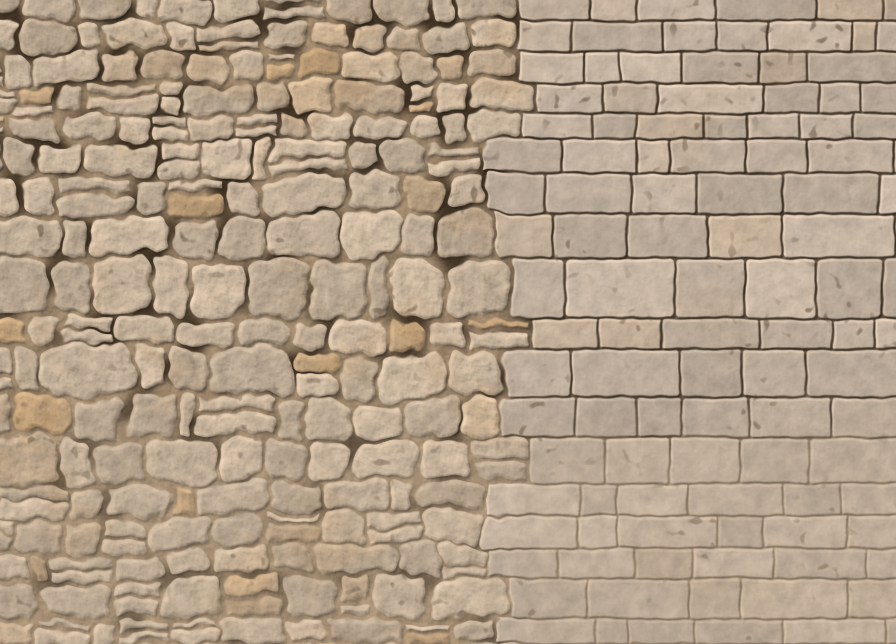
Give the GLSL for this texture, as a Shadertoy shader.

```glsl
// An old sunlit limestone wall: rounded rubble on the left, squared ashlar on the right.
// Unequal courses are cut into unequal stones; each is a warped rounded box, and
// a relief built from the boxes and gradient noise is lit from the upper left.

const float TAU = 6.2832;
const float COURSES = 17.5;        // courses over the wall height
const float COURSE_SWELL = 0.6;    // makes the middle courses taller
const float RUBBLE_WIDTH = 0.077;  // mean stone widths, in wall heights
const float ASHLAR_WIDTH = 0.108;
const float SEAM_X = 0.79;         // where rubble meets ashlar
const float SOFTNESS = 0.0016;
const float SHADOW_REACH = 0.0045;
const vec2 TO_LIGHT = vec2(-0.6, 0.8);
const vec3 WARM_STONE = vec3(0.755, 0.680, 0.592);
const vec3 GREY_STONE = vec3(0.745, 0.680, 0.612);
const vec3 OCHRE = vec3(0.700, 0.555, 0.380);
const vec3 MORTAR = vec3(0.610, 0.520, 0.415);
const vec3 SAND = vec3(0.690, 0.595, 0.480);
const vec3 JOINT = vec3(0.400, 0.335, 0.265);
const vec3 HOLLOW = vec3(0.260, 0.205, 0.145);

struct Stone { float depth; vec2 id; float rubble; };

float hash(vec2 p) {
    vec3 q = fract(p.xyx * 0.1031);
    q += dot(q, q.yzx + 33.33);
    return fract((q.x + q.y) * q.z);
}

vec2 gradient(vec2 cell) {
    float angle = TAU * hash(cell);
    return vec2(cos(angle), sin(angle));
}

float noise(vec2 p) {
    vec2 c = floor(p), f = p - c, e = vec2(1, 0);
    vec2 w = f * f * f * (f * (f * 6.0 - 15.0) + 10.0);
    float low = mix(dot(gradient(c), f), dot(gradient(c + e), f - e), w.x);
    float high = mix(dot(gradient(c + e.yx), f - e.yx), dot(gradient(c + 1.0), f - 1.0), w.x);
    return mix(low, high, w.y);
}

float fbm(vec2 p) {
    float sum = 0.0, amplitude = 1.0;
    for (int i = 0; i < 4; i++) {
        sum += amplitude * noise(p);
        p = mat2(1.6, 1.2, -1.2, 1.6) * p + 17.3;
        amplitude *= 0.6;
    }
    return sum;
}

// Unequal division of a line: span index, distance to its start, distance to its end
float cut(float k, float seed, float jitter) {
    return k == 0.0 ? 0.0 : k + jitter * (hash(vec2(k, seed)) - 0.5);
}

vec3 span(float t, float seed, float jitter) {
    float k = floor(t);
    if (t < cut(k, seed, jitter)) k -= 1.0;
    else if (t >= cut(k + 1.0, seed, jitter)) k += 1.0;
    return vec3(k, t - cut(k, seed, jitter), cut(k + 1.0, seed, jitter) - t);
}

Stone stoneAt(vec2 p) {
    // Rubble wanders far more than ashlar
    float rough = 1.0 - smoothstep(-0.05, 0.05, p.x - SEAM_X);
    vec2 q = p + vec2(noise(p * 11.0), noise(p * 11.0 + 40.0)) * mix(0.003, 0.016, rough);
    q += vec2(noise(p * 42.0), noise(p * 42.0 + 70.0)) * mix(0.003, 0.009, rough);
    q.y += 0.016 * rough * noise(p * 3.5 + 9.0);

    float pace = COURSES + COURSE_SWELL * TAU * cos(TAU * q.y);
    vec3 row = span(COURSES * q.y + COURSE_SWELL * sin(TAU * q.y), 1.0, 0.45);
    float x = q.x - SEAM_X - 0.09 * (hash(vec2(row.x, 5.0)) - 0.5);
    bool rubble = x < 0.0;
    float width = (rubble ? RUBBLE_WIDTH : ASHLAR_WIDTH) * mix(0.8, 1.25, hash(vec2(row.x, 7.0)));
    vec3 column = span(x / width, row.x + 20.0, 0.7);
    vec2 low = vec2(column.y * width, row.y / pace);
    vec2 high = vec2(column.z * width, row.z / pace);
    vec2 id = vec2(column.x, row.x);

    // Some rubble is two small stones stacked
    if (rubble && hash(id + 3.7) > 0.82) {
        float split = mix(0.35, 0.65, hash(id + 8.1)) * (low.y + high.y);
        if (low.y < split) high.y = split - low.y;
        else { low.y -= split; id.y += 0.5; }
    }
    vec2 size = 0.5 * (low + high);
    float radius = min(size.x, size.y) * (rubble ? 0.55 : 0.18);
    vec2 a = abs(high - low) * 0.5 - size + radius;
    float box = length(max(a, 0.0)) + min(max(a.x, a.y), 0.0) - radius;
    float gap = rubble ? mix(0.0012, 0.0055, hash(id + 1.3)) : 0.0018;
    return Stone(-box - gap, id, float(rubble));
}

float relief(Stone s, vec2 p) {
    float body = smoothstep(-0.003, mix(0.003, 0.007, s.rubble), s.depth);
    return body + mix(0.22, 0.5, s.rubble) * fbm(p * 32.0);
}

void mainImage(out vec4 fragColor, in vec2 fragCoord) {
    vec2 p = fragCoord / iResolution.y;
    Stone s = stoneAt(p);
    float grain = fbm(p * 36.0 + 5.0), blotch = fbm(p * 5.0 + 31.0);
    float right = smoothstep(-0.04, 0.06, p.x - SEAM_X);
    float worn = (1.0 - smoothstep(0.24, 0.42, p.y + 0.1 * blotch)) * mix(0.45, 1.0, right);

    // Stone faces: own tint, ochre stains, grain and pits
    float stain = 0.75 * smoothstep(0.86, 1.0, hash(s.id + 12.4)) + 0.35 * smoothstep(0.05, 0.7, blotch);
    vec3 face = mix(GREY_STONE, WARM_STONE, s.rubble);
    face = mix(face, OCHRE, clamp(stain, 0.0, 0.8) * mix(0.22, 0.85, s.rubble));
    face *= mix(0.94, 1.07, hash(s.id + 21.9)) + mix(0.08, 0.11, s.rubble) * grain;
    float pits = smoothstep(0.27, 0.5, noise(p * 55.0)) * smoothstep(-0.1, 0.4, noise(p * 9.0 + 3.0));
    face = mix(face, JOINT, 0.6 * pits);

    // Joints: sandy mortar with dark hollows, washed out low on the wall
    float gloom = smoothstep(-0.1, 0.4, noise(p * 15.0 + 60.0) + 0.25 * (p.y - 0.5));
    vec3 joint = mix(mix(MORTAR, HOLLOW, gloom), mix(JOINT, HOLLOW, 0.5 * gloom), right);
    joint = mix(joint, SAND, 0.75 * worn) * (1.0 + 0.15 * grain);
    float soft = max(SOFTNESS, 0.7 / iResolution.y);
    vec3 color = mix(joint, face, smoothstep(-soft, soft, s.depth));
    color = mix(color, mix(SAND, GREY_STONE, 0.6) * (1.0 + 0.1 * grain), 0.35 * worn);

    // Raking light over the relief
    vec2 ahead = p + TO_LIGHT * SHADOW_REACH;
    float slope = clamp(relief(s, p) - relief(stoneAt(ahead), ahead), -0.9, 0.6);
    color *= 1.0 + slope * (slope > 0.0 ? 0.2 : 0.42) * (1.0 - 0.45 * worn);
    fragColor = vec4(clamp(color, 0.0, 1.0), 1.0);
}
```
